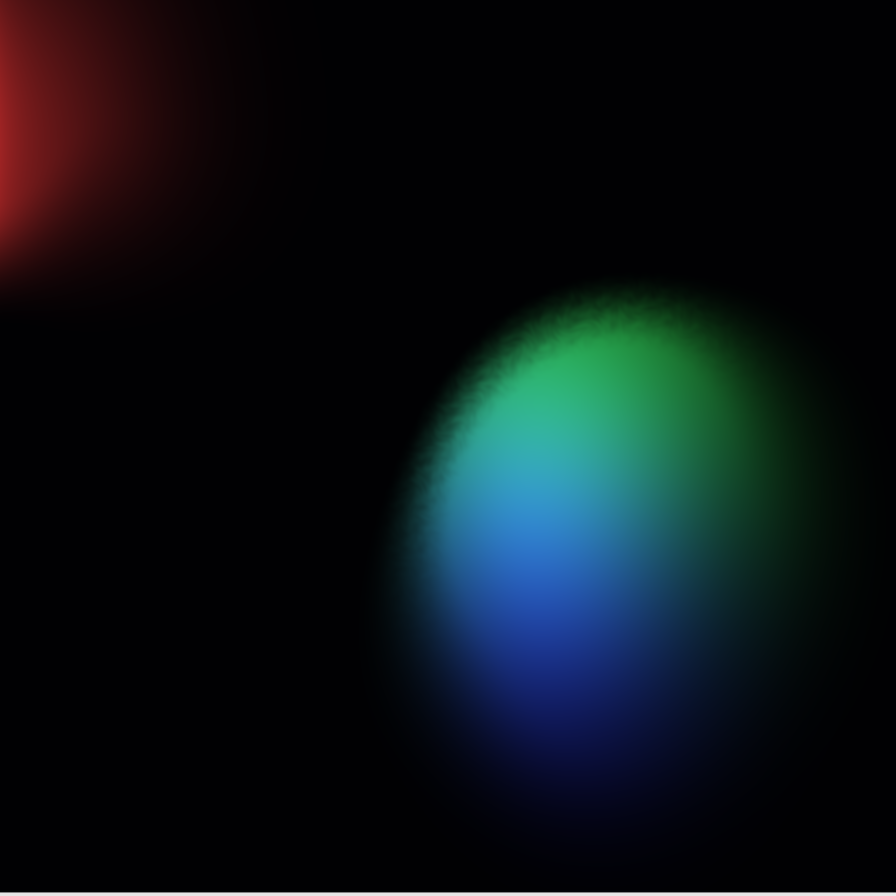
A WebGL 1 fragment shader for this background:

```glsl
precision highp float;
// Soft red, green and blue glows on black: a light at the left edge and a feathered two-tone dome.

uniform vec2 u_resolution;

// Dome outline
const vec2 DOME_CENTER = vec2(0.703, 0.349);
const vec2 DOME_RADII = vec2(0.247, 0.306);
const vec2 CRISP_DIRECTION = vec2(-0.50, 0.866);
const float CRISP_EDGE = 0.15;
const float SOFT_EDGE = 0.40;
const float RIPPLE_AMOUNT = 0.012;

// Dome lights
const vec2 GREEN_CENTER = vec2(0.605, 0.557);
const float GREEN_REACH = 0.243;
const vec3 GREEN_LIGHT = vec3(0.14, 0.69, 0.16);
const vec2 BLUE_CENTER = vec2(0.593, 0.401);
const vec2 BLUE_AXIS = vec2(-0.182, 0.983);
const float BLUE_REACH_LEFT = 0.142;
const float BLUE_REACH_RIGHT = 0.167;
const float BLUE_REACH_UP = 0.190;
const float BLUE_REACH_DOWN = 0.236;
const vec3 BLUE_LIGHT = vec3(0.09, 0.04, 0.68);

// Left edge light
const float RED_HEIGHT = 0.84;
const float RED_SPREAD = 0.24;
const float RED_REACH = 0.17;
const float RED_RIM = 0.03;
const vec3 RED_LIGHT = vec3(1.0, 0.22, 0.21);

const vec3 NIGHT = vec3(0.002, 0.002, 0.010);
const vec3 BORDER_COLOR = vec3(0.90);
const float BORDER_HEIGHT = 0.004;

float falloff(float d) {
    return exp(-d * d);
}

// Layered, bent sines for the fine feathering of the rim
float ripples(vec2 p) {
    float sum = 0.0;
    float weight = 0.5;
    vec2 q = p * 190.0;
    for (int i = 0; i < 4; i++) {
        q = mat2(0.80, 0.60, -0.60, 0.80) * q * 1.35;
        q += 0.8 * sin(q.yx * 0.45 + float(i));
        sum += weight * sin(q.x) * cos(q.y * 0.6);
        weight *= 0.7;
    }
    return sum;
}

// Ellipse coverage, crisp at the upper left and soft elsewhere
float domeMask(vec2 p) {
    vec2 q = (p - DOME_CENTER) / DOME_RADII;
    float r = length(q);
    float facing = dot(q / max(r, 0.001), CRISP_DIRECTION);
    float crisp = smoothstep(0.0, 0.9, facing);
    float band = falloff((r - 0.97) / 0.17);
    r += RIPPLE_AMOUNT * (0.3 + crisp) * band * ripples(p);
    float softness = mix(SOFT_EDGE, CRISP_EDGE, crisp);
    return 1.0 - smoothstep(1.0 - softness, 1.0 + softness, r);
}

vec3 domeLight(vec2 p) {
    float green = falloff(distance(p, GREEN_CENTER) / GREEN_REACH);

    // Tilted glow with its own reach on each side
    vec2 d = p - BLUE_CENTER;
    float along = dot(d, BLUE_AXIS);
    float across = dot(d, vec2(BLUE_AXIS.y, -BLUE_AXIS.x));
    along /= along > 0.0 ? BLUE_REACH_UP : BLUE_REACH_DOWN;
    across /= across > 0.0 ? BLUE_REACH_RIGHT : BLUE_REACH_LEFT;
    float blue = falloff(length(vec2(along, across)));

    return (GREEN_LIGHT * green + BLUE_LIGHT * blue) * domeMask(p);
}

vec3 edgeLight(vec2 p) {
    float body = 0.40 * falloff(p.x / RED_REACH);
    float rim = 0.22 * exp(-p.x / RED_RIM);
    float height = falloff((p.y - RED_HEIGHT) / RED_SPREAD);
    float spread = smoothstep(0.0, 0.12, p.x);
    float lower = smoothstep(mix(0.63, 0.60, spread), mix(0.78, 0.88, spread), p.y);
    return RED_LIGHT * (body + rim) * height * lower;
}

void main() {
    vec2 p = gl_FragCoord.xy / u_resolution;
    vec3 color = NIGHT + edgeLight(p) + domeLight(p);

    // Thin pale strip along the bottom
    float pixel = 1.0 / u_resolution.y;
    float border = 1.0 - smoothstep(BORDER_HEIGHT - pixel, BORDER_HEIGHT + pixel, p.y);
    color = mix(color, BORDER_COLOR, border);

    gl_FragColor = vec4(color, 1.0);
}
```
